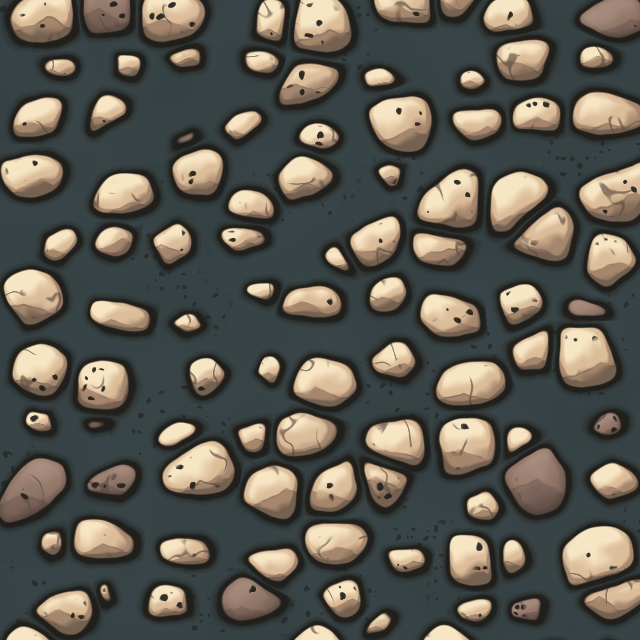
Write a WebGL 1 fragment shader that draws this texture.

```glsl
precision highp float;
uniform vec2 u_resolution;

#define SPAN 10.0
#define CELL vec2(1.08, 0.94)
#define COLUMNS 9.0
#define JITTER 0.62
#define RADII vec2(0.19, 0.60)
#define HALF_GAP 0.085
#define OUTLINE 0.055
#define PIT_SCALE 6.5

const vec3 GROUND = vec3(0.215, 0.262, 0.272);
const vec3 INK = vec3(0.125, 0.122, 0.105);
const vec3 BROWN = vec3(0.46, 0.38, 0.315);
const vec3 TAN = vec3(0.65, 0.53, 0.43);
const vec3 SAND = vec3(0.86, 0.74, 0.60);
const vec3 CREAM = vec3(0.97, 0.90, 0.77);
const vec3 MAUVE = vec3(0.52, 0.42, 0.38);

vec2 hash2(vec2 p) {
  vec3 q = fract(p.xyx * vec3(0.1031, 0.1030, 0.0973));
  q += dot(q, q.yzx + 33.33);
  return fract((q.xx + q.yz) * q.zy);
}

// Layered sines, roughly -1 to 1
float wobble(vec2 p) {
  float sum = 0.0, amp = 0.55;
  for (int i = 0; i < 3; i++) {
    p = mat2(0.8, 0.6, -0.6, 0.8) * p * 1.7 + 1.3;
    sum += amp * sin(p.x + 1.5 * sin(p.y));
    amp *= 0.55;
  }
  return sum;
}

float smoothMax(float a, float b, float k) {
  float h = max(k - abs(a - b), 0.0) / k;
  return max(a, b) + 0.25 * k * h * h;
}

// Centre in xy, radius in z; side margins stay bare
vec3 stoneAt(vec2 cell) {
  vec2 centre = (cell + 0.5 + JITTER * (hash2(cell + 40.0) - 0.5)) * CELL;
  float inside = step(0.0, cell.x) * step(cell.x, COLUMNS - 1.0);
  float size = hash2(cell + 91.0).x;
  return vec3(centre + vec2(0.2, 0.0), inside * mix(RADII.x, RADII.y, size));
}

float powerDistance(vec2 p, vec3 stone) {
  vec2 v = p - stone.xy;
  return dot(v, v) - stone.z * stone.z;
}

// Tilted ellipse chipped by random planes
float chippedEllipse(vec2 v, float radius, vec2 seed) {
  vec2 h = hash2(seed + 17.0);
  float tilt = 0.25 + 1.1 * (h.x - 0.5), stretch = mix(-0.08, 0.42, h.y);
  float c = cos(tilt), s = sin(tilt);
  v = vec2(c * v.x + s * v.y, c * v.y - s * v.x);
  vec2 axes = radius * vec2(1.0 + stretch, 1.0 - 0.65 * stretch);
  float k = length(v / axes);
  float d = k * (k - 1.0) / (length(v / (axes * axes)) + 1e-4);
  for (int i = 0; i < 4; i++) {
    vec2 cut = hash2(seed + 7.3 * float(i) + 5.0);
    float angle = 1.571 * (float(i) + cut.x);
    float plane = dot(v / axes, vec2(cos(angle), sin(angle))) - mix(0.68, 1.0, cut.y);
    d = smoothMax(d, plane * axes.y, 0.25 * radius);
  }
  return d;
}

// Sparse cellular specks of mixed size
float pits(vec2 p, float keep) {
  p += 0.035 * vec2(wobble(p * 6.0), wobble(p * 6.0 + 9.0));
  vec2 id = floor(p * PIT_SCALE), h = hash2(id + 203.0);
  vec2 f = fract(p * PIT_SCALE) - 0.5 - 0.4 * (h - 0.5);
  float size = max(hash2(id + 311.0).x - 1.0 + keep, 0.0) / keep;
  float r = 0.36 * sqrt(size);
  float d = length(f * mix(vec2(0.75, 1.3), vec2(1.2, 0.8), h.x)) - r;
  return smoothstep(0.09, -0.09, d) * step(0.01, size);
}

void main() {
  vec2 p = gl_FragCoord.xy / u_resolution.y * SPAN;
  float px = SPAN / u_resolution.y;
  vec2 warped = p + 0.022 * vec2(wobble(p * 2.5), wobble(p * 2.5 + 20.0));

  // Owning stone of the weighted cell diagram
  vec2 home = floor((warped - vec2(0.2, 0.0)) / CELL), owner = home;
  float best = 1e5;
  for (int j = -1; j <= 1; j++) for (int i = -1; i <= 1; i++) {
    vec2 cell = home + vec2(float(i), float(j));
    float reach = powerDistance(warped, stoneAt(cell));
    if (reach < best) { best = reach; owner = cell; }
  }

  // Stone outline, trimmed at the cell borders
  vec3 stone = stoneAt(owner);
  float radius = max(stone.z, 0.01);
  vec2 v = warped - stone.xy;
  float d = chippedEllipse(v, radius, owner);
  for (int j = -1; j <= 1; j++) for (int i = -1; i <= 1; i++) {
    if (i == 0 && j == 0) continue;
    vec3 other = stoneAt(owner + vec2(float(i), float(j)));
    float border = (powerDistance(warped, other) - best) / (2.0 * distance(other.xy, stone.xy));
    d = smoothMax(d, HALF_GAP - border, 0.14);
  }
  if (stone.z < 0.01) d = 1.0;

  // Ground with faint scribbles, ink outline and soft shadow
  vec2 q = v / radius, h = hash2(owner + 63.0);
  vec3 color = GROUND * (1.0 + 0.035 * wobble(p * 0.9));
  float scribble = pits(p * 1.3 + 30.0, 0.22) * smoothstep(0.25, 0.6, wobble(p * 0.8 + 4.0));
  color = mix(color, INK, 0.6 * scribble);
  float width = OUTLINE * (1.0 - 0.3 * clamp(q.y - q.x, -1.0, 1.0) + 0.25 * wobble(p * 3.0));
  color = mix(color, INK, 0.45 * smoothstep(width + 0.11, width, d));
  color = mix(color, INK, smoothstep(width + 0.02 + px, width - 0.015, d));

  // Painted tones: lit top, flank under a bent ridge, dark rim
  float depth = -d / radius;
  float ridge = q.y + 0.3 + 0.4 * abs(q.x - h.x + 0.5) - 0.3 * h.y + 0.08 * wobble(p * 4.0);
  float tone = 0.62 + 0.7 * (0.6 * q.y - 0.25 * q.x) + 0.1 * wobble(p * 3.0 + 8.0 * h);
  tone -= 0.2 * smoothstep(0.05, -0.05, ridge) + 0.28 * smoothstep(0.22, 0.0, depth);
  vec3 face = mix(BROWN, TAN, smoothstep(0.1, 0.28, tone));
  face = mix(face, SAND, smoothstep(0.38, 0.54, tone));
  face = mix(face, CREAM, smoothstep(0.58, 0.78, tone));
  float dull = step(0.89, hash2(owner + 77.0).y);
  face = mix(face, MAUVE * (0.72 + 0.5 * tone), 0.85 * dull);

  // Creases and pits
  float crease = smoothstep(0.12, 0.02, abs(wobble(p * 2.6 + 9.0 * h)));
  crease *= smoothstep(0.2, 0.5, wobble(p * 1.9 + 5.0));
  float ridgeLine = smoothstep(0.05, 0.0, abs(ridge)) * smoothstep(-0.1, 0.4, wobble(p * 2.2));
  face = mix(face, BROWN * 0.75, 0.65 * max(crease, 0.6 * ridgeLine));
  float cluster = smoothstep(-0.35, 0.1, wobble(p * 1.4 + 13.0)) * smoothstep(0.1, 0.2, depth);
  face = mix(face, INK, 0.92 * pits(p, 0.2) * cluster);

  color = mix(color, face, smoothstep(px, -px, d + 0.008));
  gl_FragColor = vec4(color, 1.0);
}
```
